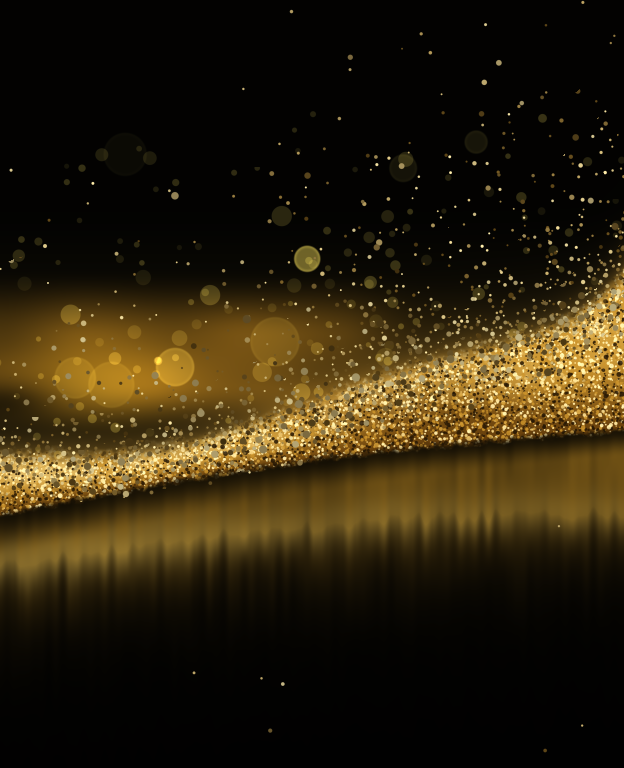
A Shadertoy shader for this background:

```glsl
#define GOLD vec3(0.80, 0.58, 0.17)
#define CREAM vec3(1.00, 0.93, 0.68)
#define UMBER vec3(0.30, 0.18, 0.03)
#define OLIVE vec3(0.60, 0.54, 0.22)
#define NIGHT vec3(0.010, 0.009, 0.005)
#define GRAIN_SIZE 0.0065
#define SPRAY_SIZE 0.0085
#define SPRAY_LAYERS 6
#define GRAIN_LAYERS 5

vec4 hash4(vec2 p) {
    vec4 q = fract(p.xyxy * vec4(0.1031, 0.1030, 0.0973, 0.1099));
    q += dot(q, q.wzxy + 33.33);
    return fract((q.xxyz + q.yzzw) * q.zywx);
}

float noise(vec2 p) {
    vec2 i = floor(p), f = fract(p);
    f = f * f * (3.0 - 2.0 * f);
    return mix(mix(hash4(i).x, hash4(i + vec2(1, 0)).x, f.x),
               mix(hash4(i + vec2(0, 1)).x, hash4(i + 1.0).x, f.x), f.y);
}

float blob(vec2 p, vec2 centre, vec2 size) {
    vec2 d = (p - centre) / size;
    return exp(-dot(d, d));
}

// One jittered disc per cell: x = coverage, y = random rank, z = random tint
vec3 grains(vec2 p, float cell, float seed) {
    float angle = seed * 0.7 + 0.3;
    vec2 q = mat2(cos(angle), sin(angle), -sin(angle), cos(angle)) * p / cell + 200.0;
    vec4 h = hash4(floor(q) + seed * 57.0);
    float radius = mix(0.13, 0.27, h.z * h.z);
    float aa = 0.7 / (cell * iResolution.y);
    float d = length(fract(q) - 0.28 - 0.44 * h.xy) - radius;
    return vec3(smoothstep(aa, -aa, d), h.w, fract(h.z * 17.0 + h.x * 5.0));
}

float duneTop(float u) {
    return 0.402 + 0.138 * smoothstep(0.15, 0.85, u) + 0.10 * pow(u, 10.0);
}

float duneBase(float u) {
    return 0.33 + 0.11 * u + 0.016 * sin(3.14159 * u);
}

// Dark air with a warm, out of focus glow on the left
vec3 backdrop(vec2 p, float u, float lift) {
    float cloud = 0.65 + 0.6 * noise(p * vec2(9.0, 14.0));
    float lane = smoothstep(0.65, 0.56, p.y) * smoothstep(0.435, 0.50, p.y);
    vec3 col = NIGHT + vec3(0.34, 0.23, 0.05) * lane * cloud * (1.0 - smoothstep(0.35, 0.88, u));
    col += vec3(0.32, 0.23, 0.04) * blob(p, vec2(0.13, 0.505), vec2(0.10, 0.05));
    col *= 1.0 - 0.7 * blob(p, vec2(0.0, 0.475), vec2(0.07, 0.03));
    col += vec3(0.05, 0.04, 0.012) * smoothstep(0.74, 0.55, p.y);
    return col + vec3(0.42, 0.31, 0.11) * exp(-max(lift, 0.0) / 0.022);
}

// Blurred slope in front, with fine vertical streaks
vec3 foreground(vec2 p, float u, float depth) {
    float streak = noise(vec2(p.x * 110.0, p.y * 9.0));
    float ridge = 0.262 + 0.07 * (1.0 - (1.0 - u) * (1.0 - u));
    float e = p.y - ridge + 0.02 * (streak - 0.5);
    float body = e > 0.0 ? 1.0 : exp(e / 0.045);
    float crest = blob(vec2(0.0, e), vec2(0.0), vec2(1.0, 0.028));
    vec3 col = vec3(0.36, 0.26, 0.065) * body;
    col += vec3(0.13, 0.13, 0.09) * crest * mix(1.0, 0.55, u);
    col *= 0.75 + 0.3 * streak + 0.25 * noise(p * vec2(12.0, 20.0));
    float gap = smoothstep(0.0, mix(0.058, 0.035, u), depth);
    return NIGHT * 0.5 + col * mix(0.22, 1.0, gap);
}

// Glittering body of the dune
vec3 dune(vec2 p, float u, float t) {
    float shine = smoothstep(0.2, 0.75, t) * mix(1.0, 0.5, smoothstep(0.3, 0.9, u));
    float shade = 0.65 * blob(p, vec2(0.58, 0.455), vec2(0.16, 0.045));
    vec3 col = mix(UMBER * 1.3, GOLD, smoothstep(-0.1, 0.6, t));
    col = mix(col, CREAM, 0.5 * shine * noise(p * 45.0));
    col = mix(col, UMBER * 1.2, shade);
    for (int i = 0; i < GRAIN_LAYERS; i++) {
        float k = float(i);
        vec3 g = grains(p, GRAIN_SIZE * (1.0 + 0.22 * k), k + 20.0);
        vec3 bright = mix(GOLD, CREAM * 1.1, smoothstep(0.25, 0.9, g.z + 0.4 * shine - 0.25 * shade));
        vec3 tint = g.y < 0.34 - 0.08 * shine ? UMBER * 0.5 : bright;
        col = mix(col, tint, g.x * 0.85);
    }
    return col;
}

void mainImage(out vec4 fragColor, in vec2 fragCoord) {
    vec2 p = fragCoord / iResolution.y;
    float u = fragCoord.x / iResolution.x;
    float top = duneTop(u), base = duneBase(u), lift = p.y - top;
    vec3 col = backdrop(p, u, lift);

    // Large soft discs: centre, radius, strength
    vec4 discs[8] = vec4[8](
        vec4(0.400, 0.663, 0.017, 0.85), vec4(0.228, 0.522, 0.025, 0.34),
        vec4(0.163, 0.799, 0.028, 0.07), vec4(0.525, 0.781, 0.018, 0.15),
        vec4(0.620, 0.815, 0.015, 0.17), vec4(0.358, 0.555, 0.032, 0.16),
        vec4(0.098, 0.508, 0.027, 0.15), vec4(0.145, 0.499, 0.030, 0.13));
    for (int i = 0; i < 8; i++) {
        float d = length(p - discs[i].xy) - discs[i].z;
        float rim = 0.8 + 0.3 * smoothstep(-0.005, 0.0, d);
        col += OLIVE * discs[i].w * rim * smoothstep(0.0015, -0.0015, d);
    }

    // Faint scattered bokeh
    for (int i = 0; i < 3; i++) {
        vec3 g = grains(p, 0.025 + 0.012 * float(i), float(i) + 40.0);
        col += OLIVE * 0.25 * g.x * step(g.y, 0.2 * smoothstep(0.92, 0.6, p.y)) * (0.4 + g.z);
    }

    // Dune and foreground, with a ragged upper edge
    float ragged = 0.012 * (noise(p * 160.0) - 0.5);
    float inDune = smoothstep(-0.016, 0.012, -lift + ragged);
    col = mix(col, dune(p, u, (p.y - base) / (top - base)), inDune);
    float edge = base - p.y + 0.5 * ragged;
    col = mix(col, foreground(p, u, base - p.y), smoothstep(-0.006, 0.006, edge));

    // Flying dust, thinning out with height; a little settles below
    float density = 0.42 * exp(-max(lift, 0.0) / 0.03)
                  + 0.20 * exp(-max(lift, 0.0) / 0.115) * (0.35 + u);
    density *= smoothstep(-0.025, 0.01, p.y - base) * smoothstep(-0.08, 0.01, lift);
    for (int i = 0; i < SPRAY_LAYERS; i++) {
        float k = float(i);
        vec3 g = grains(p, SPRAY_SIZE * (1.0 + 0.28 * k), k + 1.0);
        vec3 tint = mix(GOLD, CREAM, g.z) * mix(1.0, 0.6, k / 6.0) * (0.45 + 0.6 * g.z);
        col = mix(col, tint, g.x * step(g.y, density));
    }
    fragColor = vec4(clamp(col, 0.0, 1.0), 1.0);
}
```
